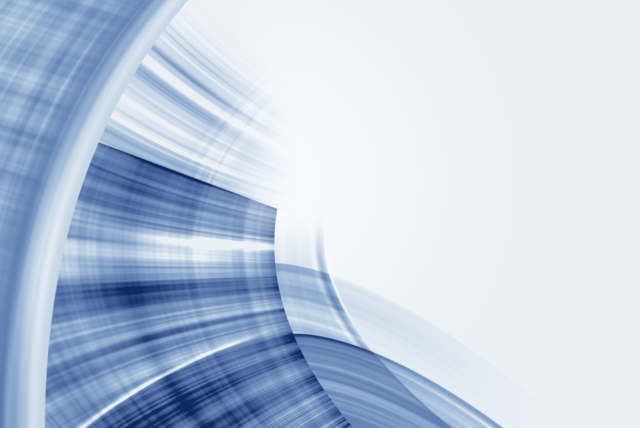
Reproduce this background procedurally as a WebGL 2 fragment shader.

```glsl
#version 300 es
precision highp float;
// Sweeping translucent blue sheets fanning out from the left over a pale ground.
// Each sheet is bounded by a power curve; noise stretched along curved
// coordinates gives the brushed streaks, and a tone ramp gives the colour.
uniform vec2 u_resolution;
out vec4 outColor;

float hash(vec2 p) {
  vec3 q = fract(p.xyx * vec3(0.1031, 0.1030, 0.0973));
  q += dot(q, q.yzx + 33.33);
  return fract((q.x + q.y) * q.z);
}

float noise(vec2 p) {
  vec2 i = floor(p), f = fract(p);
  f = f * f * (3.0 - 2.0 * f);
  return mix(mix(hash(i), hash(i + vec2(1, 0)), f.x),
             mix(hash(i + vec2(0, 1)), hash(i + vec2(1, 1)), f.x), f.y);
}

// Signed streaks: fine across the first axis, slow along the second
float streaks(float across, float along, float seed) {
  float sum = 0.0, freq = 17.0, amp = 0.5;
  for (int i = 0; i < 4; i++) {
    sum += amp * (noise(vec2(across * freq + 60.0, along * 2.5 + seed)) - 0.5);
    freq *= 2.0;
    amp *= 0.8;
    seed += 19.0;
  }
  return sum * 1.5;
}

// Tone 0 is the pale ground, 1 is navy
vec3 ramp(float tone) {
  float t = clamp(tone, 0.0, 1.1) * 5.0;
  vec3 c = mix(vec3(0.92, 0.94, 0.96), vec3(0.73, 0.81, 0.89), min(t, 1.0));
  c = mix(c, vec3(0.56, 0.67, 0.81), clamp(t - 1.0, 0.0, 1.0));
  c = mix(c, vec3(0.42, 0.54, 0.72), clamp(t - 2.0, 0.0, 1.0));
  c = mix(c, vec3(0.31, 0.42, 0.64), clamp(t - 3.0, 0.0, 1.0));
  return mix(c, vec3(0.14, 0.25, 0.47), max(t - 4.0, 0.0));
}

float bump(float d, float width) {
  return exp(-d * d / (width * width));
}

float inside(float d) {
  float px = 1.0 / u_resolution.y;
  return smoothstep(-px, px, d);
}

void main() {
  vec2 p = gl_FragCoord.xy / u_resolution.y;
  float x = p.x, y = p.y, dy = y - 0.43;

  // Curved coordinates: fan runs across the converging rays, arc across the bends
  float fan = (y - 0.37) * exp(1.7 * (x - 0.2));
  float arc = x - (dy > 0.0 ? 1.45 : 1.0) * dy * dy;
  float fanStreak = streaks(fan, x, 3.0);
  float arcStreak = streaks(arc, y, 41.0);

  // Signed distances to the sheet borders, positive inside
  float bandD = 0.105 + 0.24 * y * y + 0.095 * y * y * y * y - x;
  float mainD = 0.641 + dy * dy - x;
  float topD = 0.668 - 0.373 * (x - 0.23) - y;
  float veilD = 0.757 + 1.35 * pow(max(-dy, 0.0), 1.8) - x;
  float upperD = 0.385 - 0.71 * pow(max(x - 0.645, 0.0), 1.6) - y;
  float lowerD = 0.22 - 0.72 * pow(max(x - 0.70, 0.0), 1.6) - y;

  // Ground with a white glow where the sheets fade out
  vec3 col = ramp(0.0);
  col = mix(col, vec3(0.985, 0.99, 1.0), 0.85 * exp(-7.0 * dot(p - vec2(0.6, 0.58), p - vec2(0.6, 0.58))));

  // Faint outer skirt below the upper arc
  float arcsUnder = streaks(upperD, x, 83.0);
  col = mix(col, ramp(0.14 + 0.15 * arcsUnder),
            inside(upperD) * 0.75 * exp(-max(upperD, 0.0) * 5.0) * smoothstep(1.35, 0.8, x));

  // Lower arc and its dark rim
  float lowerTone = mix(0.36, 0.6, inside(veilD)) + 0.5 * streaks(lowerD * 1.3, x, 7.0);
  lowerTone += 0.4 * bump(lowerD, 0.007) * smoothstep(1.1, 0.75, x);

  // Translucent veil between the main sheet and the second bend
  float veilTone = 0.07 + 0.1 * arcStreak;
  veilTone += inside(upperD) * (0.16 + 0.3 * arcsUnder + 0.3 * bump(upperD, 0.018));
  veilTone += 0.22 * bump(veilD - 0.012, 0.008) - 0.12 * bump(veilD - 0.027, 0.006);
  col = mix(col, ramp(veilTone), inside(veilD) * smoothstep(0.5, 0.36, y));
  col = mix(col, ramp(lowerTone), inside(lowerD));
  col = mix(col, ramp(0.75), 0.6 * bump(veilD, 0.004) * inside(lowerD));
  col = mix(col, vec3(0.97, 0.98, 1.0), 0.7 * bump(veilD + 0.005, 0.003) * smoothstep(0.48, 0.38, y) * smoothstep(0.2, 0.3, y));

  // Wisps above the main sheet, crossed by bending streaks
  float wisp = 0.13 + 0.45 * fanStreak + 0.2 * bump(fan - 0.67, 0.025) + 0.14 * bump(fan - 0.55, 0.03);
  wisp *= smoothstep(1.05, 0.65, fan);
  wisp += bump(arc - 0.445, 0.05) * (0.2 + 0.5 * arcStreak) * smoothstep(0.9, 0.7, y);
  col = mix(col, ramp(wisp), smoothstep(0.71, 0.45, x) * inside(-topD) * smoothstep(1.1, 0.8, y));

  // Main sheet: fan streaks, pale gap, bend streaks and dark right border
  float tone = 0.61 + 0.65 * fanStreak + 0.22 * arcStreak;
  tone += 0.12 * bump(fan - 0.2, 0.07) - 0.45 * bump(fan - 0.05 - 0.1 * (x - 0.2), 0.04);
  tone -= 0.2 * bump(length(p - vec2(0.53, 0.42)), 0.13);
  tone += 0.16 * bump(arc - 0.43, 0.04) * smoothstep(0.3, 0.5, y);
  tone += 0.22 * bump(mainD, 0.035) + 0.2 * bump(topD, 0.008);

  // Navy fold under a bright crease
  float crease = -0.37 + 0.15 * (x - 0.195) - fan;
  tone += inside(crease) * 0.4 * bump(length((p - vec2(0.38, 0.03)) * vec2(1.0, 1.2)), 0.19);
  tone -= 0.6 * bump(crease + 0.006, 0.009) * smoothstep(0.66, 0.45, x);
  float mainMask = inside(mainD) * inside(topD);
  col = mix(col, ramp(tone), mainMask * (1.0 - 0.45 * smoothstep(0.5, 0.66, x) * smoothstep(0.4, 0.52, y)));

  // Left band: pale rolled border, blue body, faint crossing streaks
  float bandTone = 0.16 + 0.27 * smoothstep(0.035, 0.1, bandD) + 0.16 * bump(bandD - 0.115, 0.03);
  bandTone += 0.28 * streaks(bandD, y, 57.0) * smoothstep(0.0, 0.08, bandD);
  bandTone += 0.25 * streaks(y + 0.3 * x, x, 71.0) * smoothstep(0.06, 0.16, bandD) * smoothstep(0.2, 0.7, y);
  bandTone -= 0.1 * bump(bandD - 0.03, 0.015) + 0.1 * smoothstep(0.25, 0.45, bandD);
  col = mix(col, ramp(bandTone), inside(bandD));

  outColor = vec4(col, 1.0);
}
```
